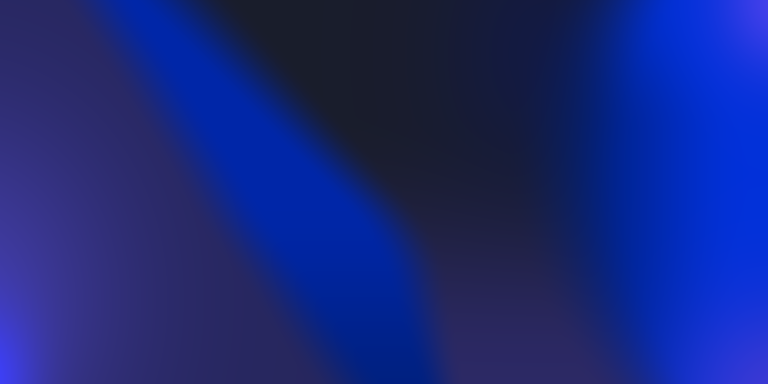
A Shadertoy shader for this background:

```glsl
const vec3 SLATE    = vec3(0.150, 0.150, 0.365);
const vec3 VIOLET   = vec3(0.255, 0.235, 0.640);
const vec3 ELECTRIC = vec3(0.240, 0.250, 1.000);
const vec3 CHARCOAL = vec3(0.100, 0.112, 0.170);
const vec3 NAVY     = vec3(0.070, 0.100, 0.270);
const vec3 PLUM     = vec3(0.172, 0.160, 0.395);
const vec3 DEEP     = vec3(0.000, 0.125, 0.490);
const vec3 COBALT   = vec3(0.000, 0.150, 0.660);
const vec3 VIVID    = vec3(0.005, 0.190, 0.850);
const vec3 LILAC    = vec3(0.270, 0.250, 0.920);

// Round falloff: 1 at the centre, fading with distance
float glow(vec2 p, vec2 centre, vec2 radius) {
    vec2 d = (p - centre) / radius;
    return exp(-dot(d, d));
}

// Soft step across a boundary of the given half width
float softEdge(float x, float boundary, float halfWidth) {
    return smoothstep(boundary - halfWidth, boundary + halfWidth, x);
}

float smoothMin(float a, float b, float k) {
    float h = max(k - abs(a - b), 0.0) / k;
    return min(a, b) - 0.25 * k * h * h;
}

// Layered sines that bend the folds slightly
float ripple(float y, float amplitude) {
    return amplitude * (sin(11.0 * y) + 0.5 * sin(23.0 * y + 1.3));
}

vec3 violetSheet(vec2 p) {
    vec3 col = mix(SLATE, VIOLET, glow(p, vec2(-0.10, 0.22), vec2(0.42, 0.50)));
    return mix(col, ELECTRIC, glow(p, vec2(-0.04, 0.00), vec2(0.13, 0.20)));
}

vec3 blueFold(vec2 p) {
    return mix(DEEP, COBALT, smoothstep(-0.10, 0.50, p.y));
}

vec3 darkSheet(vec2 p) {
    vec3 col = mix(CHARCOAL, PLUM, smoothstep(0.70, 0.0, p.y));
    return mix(col, NAVY, 0.9 * glow(p, vec2(1.42, 0.86), vec2(0.26, 0.36)));
}

vec3 brightSheet(vec2 p) {
    float light = smoothstep(1.45, 1.95, p.x + 0.12 * smoothstep(0.65, 1.0, p.y));
    vec3 col = mix(DEEP, VIVID, light);
    col = mix(col, LILAC, glow(p, vec2(2.03, 1.00), vec2(0.15, 0.18)));
    return mix(col, LILAC * 0.9, glow(p, vec2(2.04, -0.04), vec2(0.25, 0.24)));
}

void mainImage(out vec4 fragColor, in vec2 fragCoord) {
    vec2 p = fragCoord / iResolution.y;
    float y = p.y;

    // Boundaries of the folds, from left to right
    float foldLeft = 0.90 - 0.70 * y + 0.06 * y * y + ripple(y, 0.004);
    float foldRight = smoothMin(1.43 - 0.95 * y, 1.15 - 0.22 * y, 0.08);
    float brightLeft = 1.48 + 0.6 * (y - 0.5) * (y - 0.5) - 0.08 * (y - 0.5);

    // Overlapping sheets
    vec3 col = violetSheet(p);
    col = mix(col, blueFold(p), softEdge(p.x, foldLeft, 0.10));
    col = mix(col, darkSheet(p), softEdge(p.x, foldRight, mix(0.06, 0.14, y)));
    col = mix(col, brightSheet(p), softEdge(p.x, brightLeft, mix(0.14, 0.18, y)));

    fragColor = vec4(col, 1.0);
}
```
